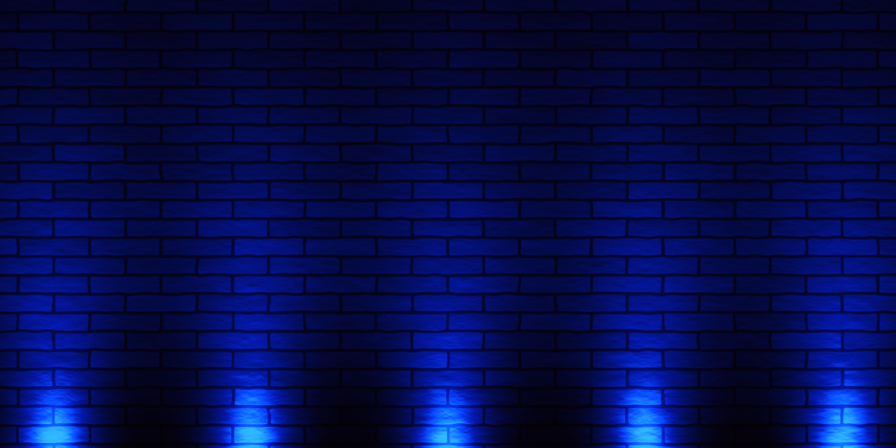
This texture is drawn by a WebGL 2 fragment shader. Its source:

```glsl
#version 300 es
precision highp float;
// A dark brick wall washed by a row of five blue uplights.
uniform vec2 u_resolution;
out vec4 fragColor;

const vec2 BRICK = vec2(0.160, 0.0419);   // brick pitch, in canvas heights
const float FIRST_JOINT = 0.0089;         // height of the lowest bed joint
const float LAMP_GAP = 0.44;

float hash(vec2 p) {
    return fract(sin(dot(p, vec2(127.1, 311.7))) * 43758.5453);
}

float noise(vec2 p) {
    vec2 i = floor(p), f = fract(p);
    f = f * f * (3.0 - 2.0 * f);
    float low = mix(hash(i), hash(i + vec2(1, 0)), f.x);
    float high = mix(hash(i + vec2(0, 1)), hash(i + vec2(1, 1)), f.x);
    return mix(low, high, f.y);
}

float fbm(vec2 p) {
    float sum = 0.0, weight = 0.5;
    for (int i = 0; i < 4; i++) {
        sum += weight * noise(p);
        p = p * 2.03 + 17.3;
        weight *= 0.5;
    }
    return sum;
}

float roundedBox(vec2 p, vec2 halfSize, float radius) {
    vec2 q = abs(p) - halfSize + radius;
    return length(max(q, 0.0)) + min(max(q.x, q.y), 0.0) - radius;
}

// Relief of the stone, used for slanted light on its chips and dents
float relief(vec2 p, vec2 id) {
    return fbm(p * vec2(28.0, 60.0) + id * 7.31);
}

// x: coverage by brick, y: surface brightness
vec2 brickwork(vec2 p, float pixel) {
    vec2 warp = vec2(noise(p * 45.0), noise(p * 38.0 + 9.0)) - 0.5;
    vec2 grid = (p + warp * 0.0035 - vec2(0.0, FIRST_JOINT)) / BRICK;
    float row = floor(grid.y);
    grid.x += 0.5 * mod(row, 2.0);
    vec2 id = vec2(floor(grid.x), row);
    vec2 local = (fract(grid) - 0.5) * BRICK;

    vec2 halfSize = 0.5 * BRICK - vec2(0.0028, 0.0030);
    halfSize -= 0.0008 * vec2(hash(id + 3.0), hash(id + 8.0));
    float dist = roundedBox(local, halfSize, 0.004);
    float edge = max(0.0022, pixel);
    float cover = 1.0 - smoothstep(-edge, edge, dist);

    float slope = relief(p, id) - relief(p + vec2(0.001, 0.004), id);
    float lowerLip = smoothstep(-0.3 * BRICK.y, -0.5 * BRICK.y, local.y);
    float shade = 0.94 + 0.22 * (hash(id) - 0.5) + 0.75 * slope;
    shade += 0.16 * lowerLip - 2.0 * local.y;
    return vec2(cover, shade);
}

// Dim light on the whole wall, darkest at floor and ceiling
float ambient(float y) {
    float rise = 0.03 + 0.23 * smoothstep(-0.05, 0.42, y);
    return rise * mix(1.0, 0.50, smoothstep(0.40, 1.0, y));
}

// One lamp: a tall widening beam and a hot spot at its foot
float lamp(vec2 p) {
    float width = 0.088 + 0.10 * p.y;
    float beam = 1.02 * exp(-3.0 * p.y) * exp(-pow(p.x / width, 2.0));
    vec2 core = (p - vec2(0.0, 0.015)) / vec2(0.045, 0.10);
    return beam + 0.85 * exp(-dot(core, core));
}

// Navy through royal blue to pale cyan
vec3 glowColour(float light) {
    float royal = smoothstep(0.6, 1.4, light);
    float cyan = smoothstep(1.1, 1.8, light);
    float red = 0.015 + 0.04 * royal + 0.12 * cyan;
    float green = 0.14 * light + 0.26 * royal + 0.20 * cyan;
    return vec3(red, green, min(light, 1.0));
}

void main() {
    float pixel = 1.0 / u_resolution.y;
    vec2 p = (gl_FragCoord.xy - vec2(0.5 * u_resolution.x, 0.0)) * pixel;

    float light = ambient(p.y);
    for (int i = -2; i <= 2; i++) {
        light += lamp(p - vec2(float(i) * LAMP_GAP, 0.0));
    }

    // Joints stay dark, but fill with light close to the lamps
    vec2 wall = brickwork(p, pixel);
    float joint = mix(0.36, 0.68, smoothstep(0.3, 1.5, light));
    float lit = light * mix(joint, wall.y, wall.x);
    fragColor = vec4(clamp(glowColour(lit), 0.0, 1.0), 1.0);
}
```
